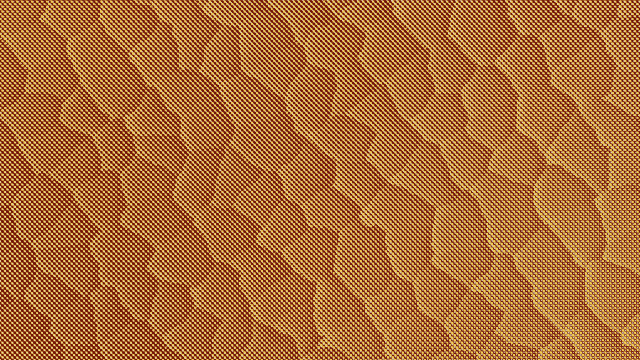
A Shadertoy shader for this texture:

```glsl
// Hammered copper relief printed as a fine two-ink halftone.
// Warped Voronoi cells, lit from the left, set the dot size of a gold
// screen and of a pale screen that slowly drifts out of step to the right.

vec2 hash2(vec2 p) {
    vec3 q = fract(vec3(p.xyx) * vec3(0.1031, 0.1030, 0.0973));
    q += dot(q, q.yzx + 33.33);
    return fract((q.xx + q.yz) * q.zy);
}

// Smooth two-channel value noise
vec2 noise2(vec2 p) {
    vec2 i = floor(p), f = fract(p);
    f = f * f * (3.0 - 2.0 * f);
    return mix(mix(hash2(i), hash2(i + vec2(1, 0)), f.x),
               mix(hash2(i + vec2(0, 1)), hash2(i + vec2(1, 1)), f.x), f.y);
}

mat2 rotation(float a) {
    return mat2(cos(a), sin(a), -sin(a), cos(a));
}

vec2 cellPoint(vec2 cell) {
    return cell + 0.14 + 0.72 * hash2(cell + 41.0);
}

// Signed light on the cell rims: bright facing the light, dark facing away
float relief(vec2 p, vec2 light) {
    vec2 home = floor(p), nearest = vec2(0);
    float best = 9.0;
    for (int y = -1; y <= 1; y++)
    for (int x = -1; x <= 1; x++) {
        vec2 r = cellPoint(home + vec2(x, y)) - p;
        if (dot(r, r) < best) {
            best = dot(r, r);
            nearest = r;
        }
    }
    float lit = 0.0;
    for (int y = -2; y <= 2; y++)
    for (int x = -2; x <= 2; x++) {
        vec2 r = cellPoint(home + vec2(x, y)) - p;
        vec2 across = r - nearest;
        if (dot(across, across) > 0.0001) {
            vec2 n = normalize(across);
            float rim = max(dot(0.5 * (r + nearest), n), 0.0);
            lit += dot(n, light) * exp(-rim / 0.12);
        }
    }
    return clamp(lit, -0.6, 1.0);
}

// Dot screen with slightly joined falling rows; tone is the share of ink
float halftone(vec2 p, float angle, float tone) {
    const float frequency = 103.0;
    vec2 wave = cos(6.28318 * frequency * (rotation(angle) * p));
    float spot = 0.5 + dot(wave, vec2(0.21, 0.29));
    float soft = 1.05 * frequency / iResolution.y;
    return smoothstep(-soft, soft, spot - 1.0 + tone);
}

void mainImage(out vec4 fragColor, in vec2 fragCoord) {
    vec2 uv = fragCoord / iResolution.y;

    // Cells slightly stretched along the falling diagonal, with wobbly rims
    vec2 warped = uv + 0.026 * (noise2(uv * 16.0) - 0.5)
                     + 0.010 * (noise2(uv * 42.0) - 0.5);
    mat2 turn = rotation(0.95);
    vec2 stretch = vec2(8.4, 7.6);
    vec2 light = normalize(turn * vec2(-0.94, -0.34));
    float lit = relief((turn * warped) * stretch + 7.0, light);

    // Two inks over the copper ground
    float gold = halftone(uv, 0.7854, 0.425 + 0.125 * lit);
    float pale = halftone(uv, 0.7895, 0.10 + 0.03 * uv.x + 0.08 * lit);
    vec3 color = mix(vec3(0.45, 0.07, 0.025), vec3(0.94, 0.82, 0.33), gold);
    color = mix(color, vec3(0.88, 0.85, 0.80), pale);
    fragColor = vec4(color, 1.0);
}
```
